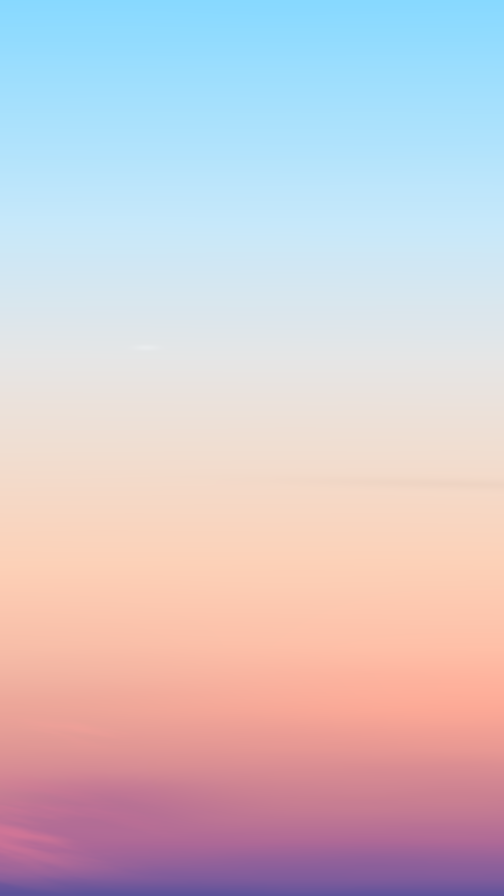
Reproduce this texture procedurally as a Shadertoy shader.

```glsl
// Clear dusk sky fading from blue through peach to violet, with faint wisps of cloud.

// Sky colour (rgb) at rising heights (a), from 0 at the bottom to 1 at the top.
const int STOP_COUNT = 12;
const vec4 SKY_STOPS[STOP_COUNT] = vec4[STOP_COUNT](
    vec4(0.36, 0.32, 0.60, 0.00),
    vec4(0.50, 0.36, 0.61, 0.02),
    vec4(0.68, 0.41, 0.59, 0.06),
    vec4(0.79, 0.50, 0.57, 0.11),
    vec4(0.89, 0.59, 0.58, 0.16),
    vec4(0.96, 0.66, 0.60, 0.21),
    vec4(0.99, 0.75, 0.66, 0.28),
    vec4(0.99, 0.82, 0.72, 0.37),
    vec4(0.94, 0.87, 0.82, 0.50),
    vec4(0.90, 0.90, 0.90, 0.60),
    vec4(0.78, 0.91, 0.98, 0.75),
    vec4(0.53, 0.85, 1.00, 1.00));

vec3 skyGradient(float height) {
    vec3 color = SKY_STOPS[0].rgb;
    for (int i = 1; i < STOP_COUNT; i++) {
        float blend = (height - SKY_STOPS[i - 1].a) / (SKY_STOPS[i].a - SKY_STOPS[i - 1].a);
        color = mix(color, SKY_STOPS[i].rgb, clamp(blend, 0.0, 1.0));
    }
    return color;
}

float hash(vec2 cell) {
    vec3 p = fract(vec3(cell.xyx) * 0.1031);
    p += dot(p, p.yzx + 33.33);
    return fract((p.x + p.y) * p.z);
}

float valueNoise(vec2 p) {
    vec2 cell = floor(p);
    vec2 f = fract(p);
    f = f * f * (3.0 - 2.0 * f);
    float low = mix(hash(cell), hash(cell + vec2(1.0, 0.0)), f.x);
    float high = mix(hash(cell + vec2(0.0, 1.0)), hash(cell + vec2(1.0)), f.x);
    return mix(low, high, f.y);
}

float fbm(vec2 p) {
    float sum = 0.0;
    float amplitude = 0.5;
    for (int i = 0; i < 4; i++) {
        sum += amplitude * valueNoise(p);
        p = p * 2.03 + vec2(17.3, 9.1);
        amplitude *= 0.5;
    }
    return sum;
}

// Soft elliptical spot, 1 at its center.
float softSpot(vec2 p, vec2 center, vec2 radius) {
    vec2 d = (p - center) / radius;
    return exp(-dot(d, d));
}

void mainImage(out vec4 fragColor, in vec2 fragCoord) {
    vec2 uv = fragCoord / iResolution.xy;

    // Base gradient, gently bent by wide haze bands
    float haze = fbm(vec2(uv.x * 1.5, uv.y * 24.0)) - 0.47;
    float lowSky = 1.0 - smoothstep(0.05, 0.45, uv.y);
    vec3 color = skyGradient(uv.y + haze * mix(0.012, 0.022, lowSky * smoothstep(0.0, 0.06, uv.y)));

    // Warm light on the right, duller haze on the left
    color += vec3(0.03, 0.005, -0.01) * softSpot(uv, vec2(0.95, 0.21), vec2(0.45, 0.06));
    color -= vec3(0.035, 0.01, 0.0) * softSpot(uv, vec2(0.0, 0.22), vec2(0.40, 0.08));

    // Mauve shade and pink wisps at the lower left
    color -= vec3(0.06, 0.05, -0.01) * softSpot(uv, vec2(0.20, 0.105), vec2(0.22, 0.03));
    vec2 wispPos = vec2(uv.x * 4.0, uv.y * 45.0 + uv.x * 5.0);
    float wisps = smoothstep(0.35, 0.70, fbm(wispPos));
    float wispArea = softSpot(uv, vec2(0.05, 0.075), vec2(0.20, 0.045));
    color = mix(color, vec3(0.86, 0.47, 0.59), 0.75 * wisps * wispArea);
    float upperWisp = softSpot(uv, vec2(0.15, 0.185), vec2(0.14, 0.014));
    color += vec3(0.05, 0.005, 0.01) * upperWisp * wisps;

    // Thin dim cloud line on the right and a small pale streak
    float lineHeight = 0.463 - 0.012 * (uv.x - 0.65);
    color -= 0.022 * softSpot(uv, vec2(0.92, lineHeight), vec2(0.35, 0.006));
    color += 0.025 * softSpot(uv, vec2(0.29, 0.612), vec2(0.025, 0.003));

    fragColor = vec4(clamp(color, 0.0, 1.0), 1.0);
}
```
